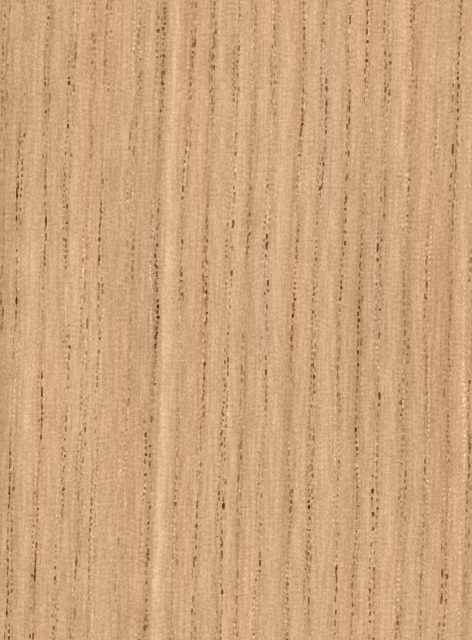
A WebGL 2 fragment shader for this texture:

```glsl
#version 300 es
precision highp float;

#define RINGS 28.0          // growth rings per canvas height
#define SLANT 0.028         // sideways lean of the grain
#define PORE_ROWS 90.0      // pore cells per canvas height
#define PORE_WIDTH 0.046    // half width of a pore, in rings
#define PORE_DEPTH 1.1      // darkness of the pores
#define FIBRE 0.075         // strength of the fine lengthwise fibres
#define RIPPLE 0.055        // strength of the crosswise ripple
#define GRAIN 0.085         // strength of the finest surface grain
#define WOOD vec3(0.818, 0.659, 0.498)
#define BROWN_PORE vec3(-0.34, -0.35, -0.33)
#define GREY_PORE vec3(-0.20, -0.16, -0.12)
#define PALE_PORE vec3(0.13, 0.13, 0.10)

uniform vec2 u_resolution;
out vec4 fragColor;

float hash(vec2 p) {
    return fract(sin(dot(p, vec2(127.1, 311.7))) * 43758.5);
}

vec2 gradient(vec2 cell) {
    float angle = 6.2832 * hash(cell);
    return vec2(cos(angle), sin(angle));
}

float gradientNoise(vec2 p) {
    vec2 i = floor(p), f = p - i;
    vec2 s = f * f * f * (f * (f * 6.0 - 15.0) + 10.0);
    float a = dot(gradient(i), f);
    float b = dot(gradient(i + vec2(1, 0)), f - vec2(1, 0));
    float c = dot(gradient(i + vec2(0, 1)), f - vec2(0, 1));
    float d = dot(gradient(i + vec2(1, 1)), f - vec2(1, 1));
    return mix(mix(a, b, s.x), mix(c, d, s.x), s.y);
}

float softStreak(float x, float centre, float width) {
    float d = (x - centre) / width;
    return exp(-d * d);
}

// Broken columns of brown, grey and pale pores along each ring boundary
vec3 poreLines(float ring, float y, float pixel) {
    vec3 shade = vec3(0.0);
    for (int i = -1; i <= 1; i++) {
        float id = floor(ring) + float(i);
        float ringStrength = mix(0.5, 1.0, hash(vec2(id, 3.0)));
        float centre = id + 0.5 + 0.45 * (hash(vec2(id, 9.0)) - 0.5);
        centre += 0.16 * gradientNoise(vec2(id * 5.37, y * 7.0));

        // Greyish zone around the pores
        float zone = softStreak(ring, centre, 0.17);
        float zonePatch = 0.6 + gradientNoise(vec2(id * 3.71, y * 4.0));
        shade -= vec3(0.034, 0.028, 0.022) * zone * zonePatch * ringStrength;

        for (int k = 0; k < 6; k++) {
            bool pale = k > 3;
            vec2 column = vec2(id, 20.0 + float(k));
            float rows = PORE_ROWS * (pale ? 1.4 : mix(0.45, 1.4, hash(column + 0.3)));
            float row = y * rows + 50.0 * hash(column);
            vec2 pore = vec2(floor(row), id * 6.0 + float(k));
            float size = hash(pore);
            float tint = hash(pore + 0.47);

            // Slender pore with tapering ends
            float x = centre + 0.34 * (hash(column + 0.6) - 0.5) + 0.09 * (tint - 0.5);
            float along = abs(fract(row) - 0.5) / mix(0.15, 0.5, size);
            float width = PORE_WIDTH * mix(0.55, 1.25, tint) * sqrt(max(0.0, 1.0 - along * along));
            float blur = 0.6 * RINGS * pixel;
            float mask = 1.0 - smoothstep(width - blur, width + blur, abs(ring - x));
            mask *= 1.0 - smoothstep(0.75, 1.05, along);

            float patchNoise = gradientNoise(vec2(id * 7.31 + float(k) * 3.17, y * 6.0));
            float patchy = smoothstep(-0.2, 0.3, patchNoise);
            float vigour = hash(pore + 0.81);
            mask *= patchy * mix(0.2, 1.0, vigour);
            vec3 dark = mix(GREY_PORE, BROWN_PORE, smoothstep(0.2, 0.8, tint)) * PORE_DEPTH;
            shade += (pale ? PALE_PORE : dark * ringStrength) * mask;
        }
    }
    return max(shade, vec3(-0.45));
}

void main() {
    float pixel = 1.0 / u_resolution.y;
    vec2 p = gl_FragCoord.xy * pixel;

    // Grain coordinates: leaning and gently bent
    float x = p.x - SLANT * p.y + 0.008 * gradientNoise(vec2(p.x * 3.0, p.y * 2.2) + 4.3);
    float ring = x * RINGS + 0.5 * gradientNoise(vec2(x * 9.0, 0.37)) + 40.0;

    // Broad tone of the rings
    float tone = 0.015 * cos(6.2832 * ring);
    tone += 0.058 * gradientNoise(vec2(x * 42.0, p.y * 1.1));
    tone += 0.025 * gradientNoise(p * vec2(5.0, 2.0) + 8.6);
    tone += 0.045 * softStreak(x, 0.245, 0.006) + 0.025 * softStreak(x, 0.6, 0.008);

    // Fine fibres, cross ripple and surface grain
    tone += FIBRE * gradientNoise(vec2(x * 205.0, p.y * 16.0));
    float rippleBend = 1.5 * gradientNoise(p * 30.0);
    tone += RIPPLE * gradientNoise(vec2(x * 85.0, p.y * 215.0 + rippleBend));
    tone += GRAIN * gradientNoise(vec2(x * 310.0, p.y * 240.0 + 7.7));

    // Slight drift between rosy and olive wood
    float hue = gradientNoise(vec2(x * 14.0, p.y * 1.5) + 2.7);
    vec3 colour = WOOD + tone + vec3(0.012, -0.004, -0.016) * hue;
    colour -= vec3(0.035, 0.025, 0.03) * (1.0 - smoothstep(0.0, 0.06, p.x));
    colour += poreLines(ring, p.y, pixel);
    fragColor = vec4(clamp(colour, 0.0, 1.0), 1.0);
}
```
